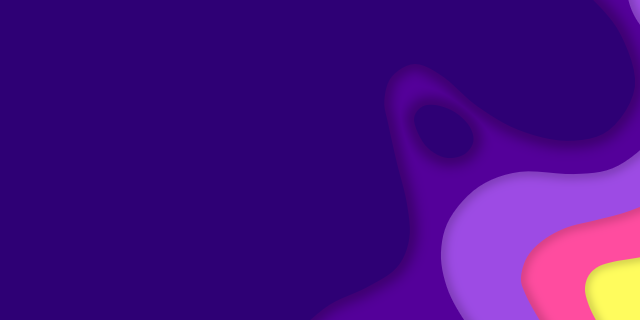
Reproduce this background procedurally as a WebGL 2 fragment shader.

```glsl
#version 300 es
precision highp float;
// Layered paper-cut waves rising from the lower right on deep indigo.
// Each layer edge is a smooth spline turned into a signed distance, which
// gives both the antialiased fill and a soft shadow just inside the edge.

uniform vec2 u_resolution;
out vec4 outColor;

const int KNOTS = 12;
const int STEPS = 6;

const vec3 INDIGO = vec3(0.18, 0.0, 0.46);
const vec3 VIOLET = vec3(0.33, 0.0, 0.605);
const vec3 LILAC  = vec3(0.615, 0.295, 0.895);
const vec3 PINK   = vec3(1.0, 0.30, 0.625);
const vec3 YELLOW = vec3(1.0, 0.99, 0.365);

// Catmull-Rom point between b and c
vec2 splinePoint(vec2 a, vec2 b, vec2 c, vec2 d, float t) {
  return b + 0.5 * t * (c - a + t * (2.0 * a - 5.0 * b + 4.0 * c - d
       + t * (3.0 * (b - c) + d - a)));
}

// Adds one segment to (squared distance, side); the side flips at each
// crossing of a ray running left from p
vec2 addSegment(vec2 field, vec2 p, vec2 a, vec2 b) {
  vec2 ab = b - a, ap = p - a;
  vec2 gap = ap - ab * clamp(dot(ap, ab) / dot(ab, ab), 0.0, 1.0);
  field.x = min(field.x, dot(gap, gap));
  if ((a.y > p.y) != (b.y > p.y) && ap.x > ab.x * ap.y / ab.y) field.y = -field.y;
  return field;
}

// Adds a spline; its first and last knots only set the end tangents
vec2 addSpline(vec2 field, vec2 p, vec2 k[KNOTS]) {
  vec2 last = k[1];
  for (int i = 1; i < KNOTS - 2; i++) {
    for (int j = 1; j <= STEPS; j++) {
      float t = float(j) / float(STEPS);
      vec2 next = splinePoint(k[i - 1], k[i], k[i + 1], k[i + 2], t);
      field = addSegment(field, p, last, next);
      last = next;
    }
  }
  return field;
}

// Signed distance, positive inside (to the right of an open edge)
float signedDistance(vec2 field) {
  return field.y * sqrt(field.x);
}

// Lays a sheet over the base, darkened softly along its inner edge
vec3 layer(vec3 base, vec3 tint, float dist, float shade, float width, float pixel) {
  float d = max(dist, 0.0) / width;
  vec3 sheet = tint * (1.0 - shade * exp(-d * d));
  return mix(base, sheet, clamp(dist / pixel + 0.5, 0.0, 1.0));
}

void main() {
  // Canvas height is one unit
  vec2 p = gl_FragCoord.xy / u_resolution.y;
  float pixel = 1.0 / u_resolution.y;
  vec2 start = vec2(100.0, -1.0);

  // Violet sheet: left flank, then the valley and right-hand bowl
  vec2 field = addSpline(start, p, vec2[KNOTS](
    vec2(0.78, -0.12), vec2(0.917, -0.042), vec2(1.029, 0.047), vec2(1.146, 0.102),
    vec2(1.24, 0.164), vec2(1.279, 0.255), vec2(1.271, 0.367), vec2(1.24, 0.492),
    vec2(1.214, 0.609), vec2(1.201, 0.685), vec2(1.224, 0.76), vec2(1.297, 0.8)));
  field = addSpline(field, p, vec2[KNOTS](
    vec2(1.201, 0.685), vec2(1.224, 0.76), vec2(1.297, 0.8), vec2(1.385, 0.76),
    vec2(1.49, 0.669), vec2(1.62, 0.594), vec2(1.771, 0.56), vec2(1.904, 0.594),
    vec2(1.984, 0.729), vec2(1.94, 0.891), vec2(1.844, 1.01), vec2(1.732, 1.104)));
  float violet = signedDistance(field);

  // Closed opening in the violet sheet
  float hole = signedDistance(addSpline(start, p, vec2[KNOTS](
    vec2(1.328, 0.547), vec2(1.294, 0.622), vec2(1.315, 0.664), vec2(1.359, 0.672),
    vec2(1.419, 0.651), vec2(1.466, 0.607), vec2(1.479, 0.557), vec2(1.448, 0.516),
    vec2(1.388, 0.508), vec2(1.328, 0.547), vec2(1.294, 0.622), vec2(1.315, 0.664))));
  violet = min(violet, -hole);

  // Lilac sheet and its round piece in the upper right corner
  float lilac = signedDistance(addSpline(start, p, vec2[KNOTS](
    vec2(1.589, -0.172), vec2(1.51, -0.073), vec2(1.445, 0.008), vec2(1.396, 0.104),
    vec2(1.378, 0.211), vec2(1.406, 0.318), vec2(1.497, 0.417), vec2(1.625, 0.463),
    vec2(1.792, 0.456), vec2(1.914, 0.474), vec2(2.018, 0.547), vec2(2.083, 0.635))));
  float corner = 0.211 - length(p - vec2(2.169, 1.049));
  lilac = max(lilac, corner);

  // Pink and yellow sheets
  float pink = signedDistance(addSpline(start, p, vec2[KNOTS](
    vec2(1.797, -0.172), vec2(1.74, -0.081), vec2(1.68, 0.01), vec2(1.641, 0.083),
    vec2(1.628, 0.133), vec2(1.648, 0.198), vec2(1.698, 0.25), vec2(1.771, 0.289),
    vec2(1.862, 0.312), vec2(1.953, 0.336), vec2(2.044, 0.372), vec2(2.135, 0.414))));
  float yellow = signedDistance(addSpline(start, p, vec2[KNOTS](
    vec2(1.94, -0.146), vec2(1.904, -0.073), vec2(1.862, 0.0), vec2(1.839, 0.049),
    vec2(1.828, 0.096), vec2(1.839, 0.138), vec2(1.87, 0.167), vec2(1.917, 0.182),
    vec2(1.964, 0.19), vec2(2.01, 0.198), vec2(2.057, 0.211), vec2(2.109, 0.227))));

  // Stack the sheets from back to front
  vec3 color = layer(INDIGO, VIOLET, violet, 0.24, 0.034, pixel);
  color = layer(color, LILAC, lilac, 0.16, 0.024, pixel);
  color = layer(color, PINK, pink, 0.14, 0.024, pixel);
  color = layer(color, YELLOW, yellow, 0.14, 0.02, pixel);
  outColor = vec4(color, 1.0);
}
```
